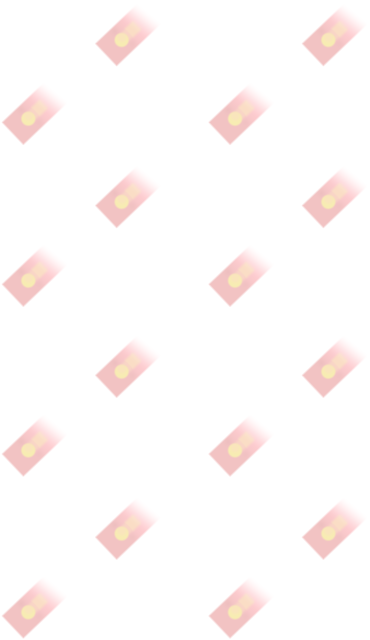
Write a WebGL 1 fragment shader that draws this pattern.

```glsl
precision highp float;

uniform vec2 u_resolution;

const vec3 PAPER = vec3(1.0);
const vec3 ROSE = vec3(0.948, 0.765, 0.765);
const vec3 BLUSH = vec3(0.995, 0.80, 0.815);
const vec3 PEACH = vec3(0.98, 0.875, 0.77);
const vec3 LEMON = vec3(0.97, 0.925, 0.70);

// Lengths are in hundredths of the canvas height.
const vec2 BLOCK = vec2(32.3, 51.82);
const float TILT = 0.76;

float boxDistance(vec2 p, vec2 halfSize, float radius) {
  vec2 d = abs(p) - halfSize + radius;
  return length(max(d, 0.0)) + min(max(d.x, d.y), 0.0) - radius;
}

float coverage(float dist, float blur) {
  return 1.0 - smoothstep(-blur, blur, dist);
}

float glow(vec2 p, vec2 centre, float radius) {
  vec2 d = (p - centre) / radius;
  return exp(-dot(d, d));
}

// Offset to the nearest copy of a centre in the repeating block.
vec2 wrapAround(vec2 p, vec2 centre, vec2 period) {
  return mod(p - centre + 0.5 * period, period) - 0.5 * period;
}

// x runs along the card towards its faded end.
vec2 cardAxes(vec2 p, float angle) {
  float c = cos(angle);
  float s = sin(angle);
  return vec2(c * p.x + s * p.y, c * p.y - s * p.x);
}

vec3 drawCard(vec3 under, vec2 p, float blur) {
  // Body: rose at the foot, blush before the fade
  float body = coverage(boxDistance(p - vec2(1.5, 0.0), vec2(4.85, 2.4), 0.1), blur);
  float fade = 1.0 - smoothstep(2.2, 6.2, p.x + 0.12 * p.y);
  vec3 color = mix(ROSE, BLUSH, smoothstep(-0.5, 3.6, p.x));
  color -= 0.018 * glow(p, vec2(0.2, 1.7), 0.55);
  color -= 0.015 * glow(p, vec2(0.9, -1.6), 0.6);

  // Pale beam with a brighter square patch
  float beam = coverage(boxDistance(p - vec2(1.6, 0.0), vec2(1.9, 0.85), 0.3), 0.35);
  float patchMask = coverage(boxDistance(p - vec2(2.4, 0.0), vec2(0.95), 0.3), 0.35);
  color = mix(color, PEACH, max(0.6 * beam, 0.9 * patchMask));

  // Disc lit along its lower rim
  float disc = coverage(length(p) - 1.08, 0.22);
  float rim = smoothstep(0.3, 1.1, length(p - vec2(0.35, 0.3)));
  color = mix(color, mix(PEACH, LEMON, 0.45 + 0.55 * rim), disc);

  return mix(under, color, body * fade);
}

void main() {
  vec2 p = gl_FragCoord.xy / u_resolution.y * 100.0;
  float blur = max(0.22, 100.0 / u_resolution.y);
  vec3 color = PAPER;

  // Four staggered cards per block, in two slightly uneven pairs
  for (int i = 0; i < 4; i++) {
    float row = float(i);
    float odd = mod(row, 2.0);
    float pair = floor(row * 0.5);
    vec2 centre = vec2(19.0 - 14.58 * odd, 93.75 - 12.3 * odd - 25.3 * pair);
    vec2 q = wrapAround(p, centre, BLOCK);
    color = drawCard(color, cardAxes(q, TILT), blur);
  }

  gl_FragColor = vec4(color, 1.0);
}
```
